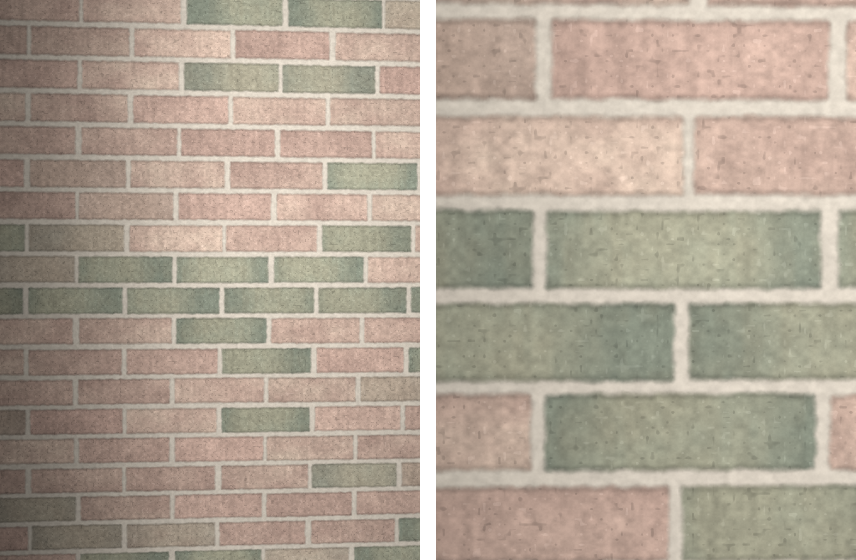
Left: the whole. Right: its middle third, enlarged.
Give the GLSL for this texture, as a Shadertoy shader.

```glsl
// Weathered running-bond brick wall in red and grey-green, seen slightly askew in soft side light.

const vec3 RED_BRICK = vec3(0.775, 0.655, 0.60);
const vec3 TAN_BRICK = vec3(0.81, 0.735, 0.66);
const vec3 GREEN_BRICK = vec3(0.68, 0.67, 0.58);
const vec3 SLATE_BRICK = vec3(0.53, 0.555, 0.495);
const vec3 MORTAR = vec3(0.885, 0.845, 0.785);
const float ASPECT = 3.12;       // brick cell width over height
const float JOINT = 0.085;       // half joint, in cell heights

float hash(vec2 p) {
    return fract(sin(dot(p, vec2(127.1, 311.7))) * 43758.5453);
}

float noise(vec2 p) {
    vec2 i = floor(p), f = fract(p);
    f = f * f * (3.0 - 2.0 * f);
    return mix(mix(hash(i), hash(i + vec2(1, 0)), f.x),
               mix(hash(i + vec2(0, 1)), hash(i + vec2(1, 1)), f.x), f.y);
}

float fbm(vec2 p) {
    float sum = 0.0, amp = 0.5;
    for (int i = 0; i < 4; i++) {
        sum += amp * noise(p);
        p = p * 2.03 + 17.3;
        amp *= 0.5;
    }
    return sum / 0.9375;
}

float roundBox(vec2 p, vec2 halfSize, float radius) {
    vec2 q = abs(p) - halfSize + radius;
    return length(max(q, 0.0)) + min(max(q.x, q.y), 0.0) - radius;
}

// Solves start + first * n - shrink * n * n = x for n: spacing that tightens
float tighten(float x, float start, float first, float shrink) {
    return (first - sqrt(first * first - 4.0 * shrink * (x - start))) / (2.0 * shrink);
}

// Wall coordinates: x in bricks, y in courses counted downward
vec2 wallCoords(vec2 uv) {
    float down = 1.0 - uv.y;
    down -= (uv.x - 0.5) * 0.0377 * (0.497 - down);
    float course = tighten(down, 0.0482, 0.06016, 0.000319) + 1.0;
    float row = floor(course);
    float start = 0.0625 + 0.00012 * (row - 8.0) * (row - 8.0);
    float along = tighten(uv.x, start, 0.25 - 0.00128 * row, 0.0026);
    return vec2(along + 0.5 * mod(row + 1.0, 2.0), course);
}

// Colour of one brick: mostly red, some green, with clouds and streaks
vec3 brickColor(vec2 id, vec2 local, vec2 wall) {
    float seed = hash(id + 3.7);
    float greenBand = exp(-0.9 * (id.y - 9.0) * (id.y - 9.0));
    float green = smoothstep(0.66, 0.84, seed + greenBand);
    float cloud = fbm(wall * vec2(3.5, 1.6) + id * 5.3);
    float streak = noise(vec2(wall.x * 30.0, wall.y * 2.0) + id * 9.1);

    vec3 red = mix(RED_BRICK, TAN_BRICK, hash(id + 8.2) * cloud);
    float ends = smoothstep(0.15, 0.5, abs(local.x + 0.5 * (hash(id + 1.4) - 0.5)));
    float slate = clamp(0.75 * ends + cloud + 0.3 * streak - 0.55, 0.0, 1.0);
    vec3 color = mix(red, mix(GREEN_BRICK, SLATE_BRICK, slate), green);
    color *= 0.95 + 0.08 * hash(id + 6.1);
    return color * (0.88 + 0.16 * cloud + 0.08 * streak);
}

// Brightness: dim at the left and lower edges, brightest right of centre
float sideLight(vec2 uv) {
    float across = mix(0.54, 1.06, smoothstep(-0.08, 0.60, uv.x));
    across *= 1.0 - 0.08 * smoothstep(0.75, 1.05, uv.x);
    return across * mix(0.84, 1.03, smoothstep(0.0, 0.65, uv.y))
                  * (1.0 - 0.06 * smoothstep(0.85, 1.0, uv.y));
}

void mainImage(out vec4 fragColor, in vec2 fragCoord) {
    vec2 uv = fragCoord / iResolution.xy;
    vec2 wall = wallCoords(uv);
    vec2 id = floor(wall);
    vec2 local = fract(wall) - 0.5;
    vec2 grainPos = uv * vec2(0.75, 1.0);

    // Brick outline with chipped edges and small placement errors
    vec2 shift = (vec2(hash(id + 2.3), hash(id + 5.9)) - 0.5) * vec2(0.07, 0.025);
    vec2 p = local * vec2(ASPECT, 1.0) + shift;
    float chips = 0.06 * (fbm(grainPos * 130.0) - 0.5);
    float dist = roundBox(p, vec2(0.5 * ASPECT, 0.5) - JOINT, 0.03) + chips;
    float soft = max(0.042, 18.0 / iResolution.y);
    float brick = 1.0 - smoothstep(-soft, soft, dist);

    // Surface grain, small dark pits and pale flecks
    float grain = fbm(grainPos * 230.0) - 0.5;
    float spots = noise(grainPos * 330.0 + 40.0);
    vec3 face = brickColor(id, local, wall);
    face *= 1.0 + 0.24 * grain;
    face *= 1.0 - 0.12 * smoothstep(0.78, 0.95, spots);
    face += 0.05 * smoothstep(0.2, 0.05, spots);

    // Thin shadow on the upper and lower brick edges
    float rim = smoothstep(-0.09, -0.01, dist) * smoothstep(0.25, 0.4, abs(p.y));
    face *= 1.0 - 0.15 * rim;

    // Mortar, a little darker towards the bricks
    vec3 joint = MORTAR * (0.96 + 0.14 * grain);
    joint *= 1.0 - 0.08 * smoothstep(0.06, 0.0, dist);

    vec3 color = mix(joint, face, brick) * sideLight(uv);
    fragColor = vec4(clamp(color, 0.0, 1.0), 1.0);
}
```
